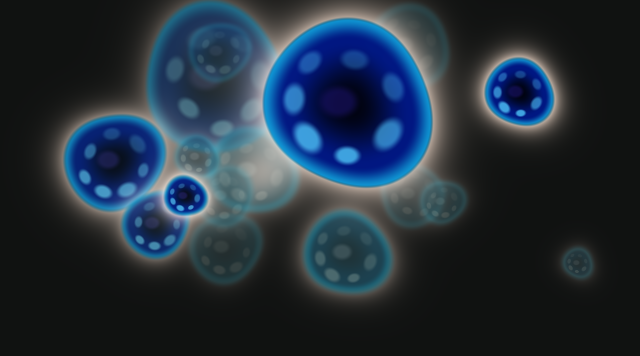
Reproduce this background procedurally as a WebGL 1 fragment shader.

```glsl
precision highp float;
// Glowing blue spotted cells drifting at several depths over a near-black field.

uniform vec2 u_resolution;

const vec3 BACKDROP = vec3(0.063, 0.070, 0.067);
const vec3 HALO = vec3(0.96, 0.86, 0.79);

// Palettes: sharp cells are blue, distant cells are teal.
const vec3 CORE_NEAR = vec3(0.0, 0.01, 0.07);
const vec3 CORE_FAR = vec3(0.08, 0.27, 0.32);
const vec3 BODY_NEAR = vec3(0.0, 0.09, 0.52);
const vec3 BODY_FAR = vec3(0.07, 0.38, 0.46);
const vec3 RIM_NEAR = vec3(0.06, 0.62, 0.86);
const vec3 RIM_FAR = vec3(0.10, 0.57, 0.67);
const vec3 SPOT_NEAR = vec3(0.28, 0.72, 0.95);
const vec3 SPOT_FAR = vec3(0.48, 0.68, 0.69);
const vec3 NUCLEUS_NEAR = vec3(0.10, 0.07, 0.42);

const int SPOT_COUNT = 7;
const float SPOT_STEP = 0.9;
const vec2 SPOT_SIZE = vec2(0.14, 0.20); // radial, tangential
const float EDGE_NEAR = 0.006;
const float EDGE_FAR = 0.016;

const vec2 HAZE_CENTRE = vec2(0.74, 0.515);
const float HAZE_SIZE = 0.085;
const float HAZE_STRENGTH = 0.55;

vec3 screenBlend(vec3 base, vec3 light) {
  return 1.0 - (1.0 - base) * (1.0 - clamp(light, 0.0, 1.0));
}

// Soft ellipse: one inside, zero outside.
float blob(vec2 offset, vec2 size) {
  return 1.0 - smoothstep(0.55, 1.15, length(offset / size));
}

// Coverage of a ring of spots, brighter towards the lower left.
float spotRing(vec2 u, float spin) {
  float total = 0.0;
  for (int i = 0; i < SPOT_COUNT; i++) {
    float k = float(i);
    float angle = 1.45 + spin - k * SPOT_STEP - 0.36 * sin(k * 0.52);
    vec2 dir = vec2(cos(angle), sin(angle));
    vec2 centre = dir * (0.54 + 0.025 * k);
    vec2 offset = u - centre;
    vec2 local = vec2(dot(offset, dir), dot(offset, vec2(-dir.y, dir.x)));
    float size = 1.0 + 0.18 * sin(k * 2.4 - 2.6);
    float shine = clamp(0.58 - 0.5 * centre.y - 0.18 * centre.x, 0.2, 0.95);
    total = max(total, shine * blob(local, SPOT_SIZE * size));
  }
  return total;
}

// place: centre, radius, tilt. look: focus, opacity, halo strength.
void cell(inout vec3 col, vec2 p, vec4 place, vec3 look) {
  float radius = place.z;
  float tilt = place.w;
  float focus = look.x;
  vec2 u = (p - place.xy) / radius + 0.00001;

  // Rounded, lopsided outline
  float angle = atan(u.y, u.x) - tilt;
  float outline = 1.0 + 0.05 * cos(2.0 * angle) + 0.04 * cos(3.0 * angle);
  float t = length(u) / outline;
  float soft = mix(EDGE_FAR, EDGE_NEAR, focus) / radius;
  float inside = 1.0 - smoothstep(1.0 - soft, 1.0 + soft, t);

  // Halo around the outline
  float reach = 0.012 + 0.13 * radius;
  float halo = look.z * exp(-max(t - 1.0, 0.0) * radius / reach);
  col = screenBlend(col, HALO * halo * (1.0 - inside * look.y));
  if (inside <= 0.0) return;

  // Dark core, coloured body and bright rim
  float rim = smoothstep(0.76, 1.02, t);
  vec3 core = mix(CORE_FAR, CORE_NEAR, focus);
  vec3 body = mix(BODY_FAR, BODY_NEAR, focus);
  vec3 paint = mix(core, body, smoothstep(0.1, 0.75, t));
  paint = mix(paint, mix(RIM_FAR, RIM_NEAR, focus), rim);

  // Nucleus and spots
  vec3 spotColour = mix(SPOT_FAR, SPOT_NEAR, focus);
  vec3 nucleus = mix(SPOT_FAR, NUCLEUS_NEAR, focus);
  paint = mix(paint, nucleus, 0.6 * blob(u - vec2(-0.13, 0.03), vec2(0.25, 0.2)));
  paint = mix(paint, spotColour, spotRing(u, tilt + 0.785));

  float opacity = look.y * mix(mix(0.65, 1.0, focus), 1.0, rim);
  col = mix(col, paint, inside * opacity);
}

void main() {
  vec2 p = gl_FragCoord.xy / u_resolution.y;
  vec3 col = BACKDROP;

  // Distant cells
  cell(col, p, vec4(1.150, 0.872, 0.112, -0.9), vec3(0.0, 0.32, 0.10));
  cell(col, p, vec4(0.603, 0.778, 0.203, 1.75), vec3(0.60, 0.62, 0.34));
  cell(col, p, vec4(0.617, 0.855, 0.083, 0.4), vec3(0.35, 0.38, 0.05));
  cell(col, p, vec4(0.634, 0.304, 0.097, 0.6), vec3(0.0, 0.36, 0.14));
  cell(col, p, vec4(1.157, 0.454, 0.088, 2.2), vec3(0.0, 0.36, 0.12));
  cell(col, p, vec4(1.244, 0.433, 0.059, 0.3), vec3(0.0, 0.42, 0.14));
  cell(col, p, vec4(0.976, 0.289, 0.117, -0.5), vec3(0.12, 0.74, 0.42));
  cell(col, p, vec4(1.624, 0.261, 0.039, -0.9), vec3(0.1, 0.42, 0.20));
  cell(col, p, vec4(0.709, 0.520, 0.121, -0.4), vec3(0.0, 0.68, 0.20));

  // Pale light pooled between the cells
  vec2 hazeOffset = (p - HAZE_CENTRE) / HAZE_SIZE;
  col = screenBlend(col, HALO * HAZE_STRENGTH * exp(-dot(hazeOffset, hazeOffset)));

  // Near cells
  cell(col, p, vec4(0.629, 0.449, 0.081, 0.9), vec3(0.0, 0.38, 0.16));
  cell(col, p, vec4(0.981, 0.707, 0.234, -0.785), vec3(1.0, 0.97, 0.78));
  cell(col, p, vec4(0.322, 0.547, 0.137, 0.52), vec3(0.85, 0.90, 0.62));
  cell(col, p, vec4(0.439, 0.371, 0.093, 0.8), vec3(0.75, 0.82, 0.48));
  cell(col, p, vec4(0.554, 0.559, 0.059, -0.6), vec3(0.15, 0.55, 0.24));
  cell(col, p, vec4(0.521, 0.449, 0.057, -0.3), vec3(0.92, 0.96, 0.95));
  cell(col, p, vec4(1.460, 0.740, 0.094, -0.7), vec3(1.0, 0.98, 0.88));

  gl_FragColor = vec4(col, 1.0);
}
```
